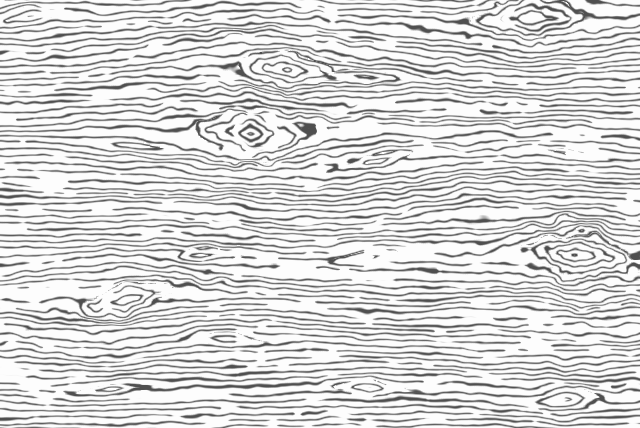
A WebGL 2 fragment shader for this texture:

```glsl
#version 300 es
precision highp float;
// Inked wood grain: wavy broken horizontal lines that part around ringed, eye-shaped knots.

#define LINE_COUNT 66.0
#define HALF_WIDTH 0.00190
#define EDGE_SOFTNESS 0.0026
#define GAP_LEVEL 0.25
#define SPACING_VARIATION 1.15
#define KNOT_COLUMNS 4
#define KNOT_ROWS 4
#define KNOT_MAX_HEIGHT 0.06
#define RING_DENSITY 1.0
#define PAPER 0.992
#define INK 0.31

uniform vec2 u_resolution;
out vec4 fragColor;

float hash(vec2 p) {
  vec3 q = fract(p.xyx * vec3(0.1031, 0.1030, 0.0973));
  q += dot(q, q.yzx + 33.33);
  return fract((q.x + q.y) * q.z);
}

float noise(vec2 p) {
  vec2 cell = floor(p), t = fract(p);
  t = t * t * (3.0 - 2.0 * t);
  float low = mix(hash(cell), hash(cell + vec2(1, 0)), t.x);
  float high = mix(hash(cell + vec2(0, 1)), hash(cell + vec2(1, 1)), t.x);
  return mix(low, high, t.y);
}

// Radius in a pointed eye shape; 1 on its outline.
float eyeRadius(vec2 q, vec2 size) {
  vec2 s = pow(abs(q) / size + 1e-5, vec2(1.4));
  return pow(s.x + s.y, 1.0 / 1.4);
}

// Grain height: x is the line coordinate, y the extra boldness near knot tips.
vec2 grainField(vec2 p) {
  // Slow waves, shared by the lines and the knots
  vec2 w = p;
  w.y += 0.006 * sin(p.x * 5.0 + p.y * 9.0) + 0.003 * sin(p.x * 11.0 - p.y * 17.0 + 2.0);
  w.y += 0.0013 * sin(p.x * 29.0 + p.y * 41.0);
  float height = w.y, rings = 0.0, bold = 0.0;

  for (int row = 0; row < KNOT_ROWS; row++) {
    for (int col = 0; col < KNOT_COLUMNS; col++) {
      vec2 id = vec2(col, row) + 17.0;
      vec2 jitter = vec2(hash(id), hash(id + 41.0)) - 0.5;
      vec2 cellSize = vec2(1.5 / float(KNOT_COLUMNS), 1.0 / float(KNOT_ROWS));
      vec2 q = w - (vec2(col, row) + 0.5 + 0.75 * jitter) * cellSize;
      float scale = hash(id + 83.0);
      float tall = mix(0.010, KNOT_MAX_HEIGHT, scale * scale);
      vec2 size = vec2(0.055 + 1.5 * tall, tall);

      // Uneven, slightly slanted outline
      float slant = (hash(id + 127.0) - 0.4) * 0.35;
      vec2 bent = q - vec2(0.0, slant * q.x);
      float r = eyeRadius(bent, size);
      r *= 1.0 + 0.36 * (noise(q * vec2(26.0, 40.0) + id * 5.0) - 0.5);
      r += 0.16 * (noise(q * vec2(60.0, 85.0) + id * 7.0) - 0.5);

      // Lines flow around the outline, rings fill it
      height -= q.y / max(r * r, 1.0);
      rings += max(1.0 - r, 0.0) * (0.4 + RING_DENSITY * LINE_COUNT * tall);
      bold += exp(-14.0 * (r - 1.0) * (r - 1.0)) * min(abs(q.x) / size.x, 1.0);
    }
  }

  // Uneven spacing and hand wobble
  float drift = SPACING_VARIATION * noise(vec2(p.x * 3.5, height * 30.0));
  drift += 0.4 * noise(vec2(p.x * 13.0, height * 43.0) + 9.0);
  drift += 0.2 * noise(p * vec2(50.0, 80.0));
  return vec2(height * LINE_COUNT + rings + drift, bold);
}

void main() {
  vec2 p = gl_FragCoord.xy / u_resolution.y;
  vec2 field = grainField(p);
  float slope = length(vec2(dFdx(field.x), dFdy(field.x))) * u_resolution.y;
  slope = clamp(slope, 0.3 * LINE_COUNT, 2.5 * LINE_COUNT);
  float line = floor(field.x);
  float offset = abs(fract(field.x) - 0.5);

  // Broken strokes with short tapered ends, more dashed in some patches
  float stroke = 0.55 * noise(vec2(p.x * 8.0, line * 3.0));
  stroke += 0.45 * noise(vec2(p.x * 36.0, line * 5.0 + 70.0));
  float gap = GAP_LEVEL + 0.24 * (noise(p * vec2(3.0, 9.0) + 31.0) - 0.5);
  float taper = smoothstep(gap - 0.04, gap + 0.08, stroke + 0.12 * field.y);

  // Stroke weight: swells along a line, heavier at knot tips
  float swell = noise(vec2(p.x * 7.0 + 50.0, line * 7.0));
  float weight = 0.75 + 0.3 * swell + 0.75 * smoothstep(0.76, 0.98, swell);
  weight += 0.5 * min(field.y, 1.2);
  weight += 0.5 * (noise(p * vec2(75.0, 130.0)) - 0.5);
  float halfWidth = HALF_WIDTH * weight * taper * mix(slope, LINE_COUNT, 0.6);

  // Soft ink edge
  float edge = max(EDGE_SOFTNESS, 0.75 / u_resolution.y);
  float distanceToInk = (offset - halfWidth) / slope;
  float ink = 1.0 - smoothstep(-edge, edge, distanceToInk);
  ink *= smoothstep(0.0, 0.35, taper);
  fragColor = vec4(vec3(mix(PAPER, INK, ink)), 1.0);
}
```
